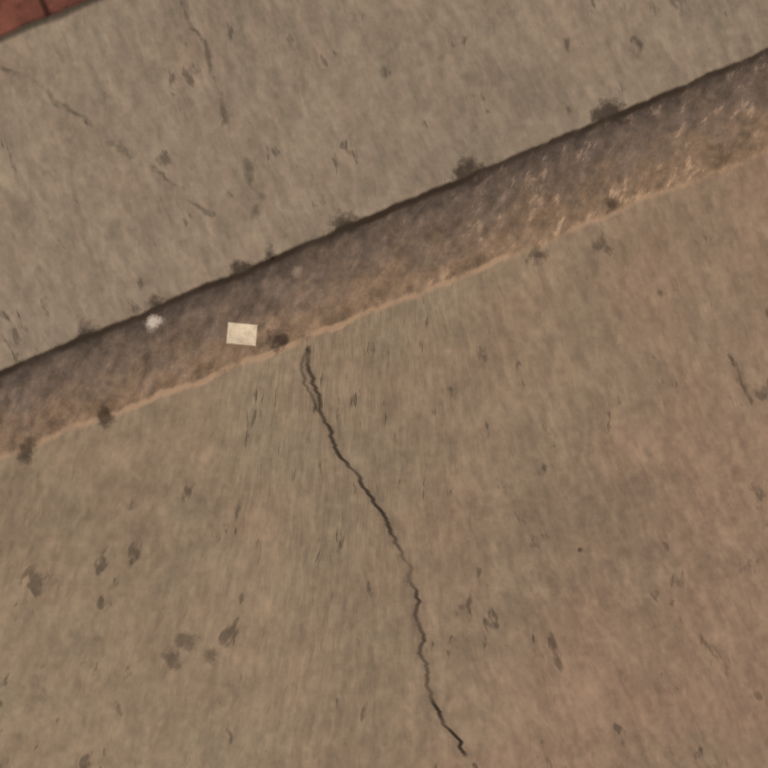
This texture is drawn by a three.js fragment shader. Its source:

```glsl
// Two weathered concrete slabs split by a slanting, dirt-filled gutter, with cracks,
// stains, paper scraps and a brick corner. Edges are curves y(x); surfaces are
// layered value noise, stretched along the brushing direction of each slab.
varying vec2 vUv;

float hash(vec2 p) {
  vec3 q = fract(vec3(p.xyx) * 0.1031);
  q += dot(q, q.yzx + 33.33);
  return fract((q.x + q.y) * q.z);
}

float noise(vec2 p) {
  vec2 i = floor(p), f = fract(p);
  f = f * f * (3.0 - 2.0 * f);
  return mix(mix(hash(i), hash(i + vec2(1, 0)), f.x),
             mix(hash(i + vec2(0, 1)), hash(i + vec2(1, 1)), f.x), f.y);
}

// Layered noise, centred on zero
float fbm(vec2 p) {
  float sum = 0.0, amp = 0.5;
  for (int i = 0; i < 4; i++) {
    sum += amp * (noise(p) - 0.5);
    p = mat2(1.6, 1.2, -1.2, 1.6) * p + 7.3;
    amp *= 0.55;
  }
  return sum;
}

// Layered noise that keeps its stretch direction
float fibres(vec2 p) {
  return 0.5 * noise(p) + 0.35 * noise(p * 1.9 + 5.0) + 0.25 * noise(p * 3.3 + 9.0) - 0.55;
}

vec2 turn(vec2 p, float a) {
  return vec2(cos(a) * p.x + sin(a) * p.y, cos(a) * p.y - sin(a) * p.x);
}

float segment(vec2 p, vec2 a, vec2 b) {
  vec2 d = b - a;
  return length(p - a - d * clamp(dot(p - a, d) / dot(d, d), 0.0, 1.0));
}

float line(float d, float width) {
  return 1.0 - smoothstep(0.0, width, abs(d));
}

// Soft blot with a ragged rim, at x, y with half size w, h
float blot(float x, float y, float w, float h) {
  float r = length((vUv - vec2(x, y)) / vec2(w, h)) + 1.7 * fbm(vUv * 75.0);
  return 1.0 - smoothstep(0.1, 1.2, r);
}

void main() {
  vec2 p = vUv;
  float cloud = fbm(p * 6.0 + 3.0), mottle = fbm(p * 30.0), grit = fbm(p * 120.0);

  // Gutter edges and position across it
  float top = 0.515 + 0.42 * p.x + 0.009 * fbm(vec2(p.x * 38.0, 2));
  float low = 0.404 + 0.38 * p.x + 0.02 * p.x * p.x + 0.013 * fbm(vec2(p.x * 34.0, 9));
  float across = (p.y - low) / (top - low);
  float upper = smoothstep(-0.002, 0.0025, p.y - top);
  float lower = 1.0 - smoothstep(-0.004, 0.003, p.y - low - 0.008 * mottle);

  // Brushed concrete with short fibres
  float lean = mix(mix(-0.3, 0.35, smoothstep(0.25, 0.65, p.x)), 0.36, upper);
  vec2 along = turn(p, lean) + 0.012 * vec2(mottle, cloud);
  vec3 slab = mix(vec3(0.55, 0.467, 0.38), vec3(0.558, 0.457, 0.374), smoothstep(0.2, 0.9, p.x - 0.4 * p.y));
  slab = mix(slab, vec3(0.55, 0.477, 0.4), upper);
  slab *= 1.0 + 0.1 * cloud + 0.13 * mottle + 0.15 * grit + 0.2 * fibres(along * vec2(95, 32));
  slab.r += 0.03 * fbm(p * 12.0 + 20.0);
  slab *= 1.0 - 0.07 * blot(0.8, 0.32, 0.2, 0.13);
  slab *= 1.0 - 0.25 * smoothstep(0.2, 0.36, fbm(along * vec2(48, 24) + 30.0));

  // Gutter dirt, darker and greyer towards the upper edge
  float rubble = fbm(turn(p, 0.4) * vec2(38, 55)), chips = fbm(turn(p, -0.5) * vec2(100, 50));
  vec3 dirt = mix(vec3(0.52, 0.42, 0.333), vec3(0.405, 0.34, 0.292),
                  smoothstep(0.0, 0.8, across + 0.8 * rubble - 0.08 * p.x));
  dirt *= 1.0 + 0.3 * rubble + 0.3 * grit + 0.4 * chips + 0.1 * cloud;
  dirt *= 1.0 - 0.25 * smoothstep(0.75, 1.0, across + 0.4 * rubble);
  dirt += vec3(0.09, 0.075, 0.06) * smoothstep(0.13, 0.32, chips) * smoothstep(0.3, 0.85, p.x + 0.4 * mottle);
  vec3 col = mix(dirt, slab, max(upper, lower));

  // Thin broken lip below the gutter, narrow shadow along the upper edge
  float firm = 0.6 + 0.4 * smoothstep(0.12, 0.18, p.x) * (1.0 - smoothstep(0.62, 0.72, p.x));
  float lip = line(p.y - low - 0.001, 0.0075) * firm * (0.85 + 1.6 * fbm(vec2(p.x * 45.0, 4)) + 0.8 * grit);
  col = mix(col, vec3(0.68, 0.55, 0.435), clamp(lip, 0.0, 0.8));
  float shade = line(p.y - top + 0.003, 0.0085) * (0.68 + 1.1 * fbm(vec2(p.x * 22.0, 1)) + 0.5 * mottle);
  col = mix(col, vec3(0.21, 0.165, 0.13), clamp(shade, 0.0, 0.85));

  // Grimy notches along the upper edge
  for (int i = 0; i < 6; i++) {
    float n = float(i), x = 0.117 + 0.075 * n + 0.0122 * n * n;
    float size = 0.012 + 0.008 * hash(vec2(n, 4));
    col = mix(col, vec3(0.23, 0.19, 0.155), 0.75 * blot(x, 0.518 + 0.42 * x, size * 1.3, size));
  }

  // Pits in and beside the gutter
  float pits = max(blot(0.033, 0.415, 0.012, 0.018), blot(0.362, 0.56, 0.013, 0.017));
  pits = max(pits, max(blot(0.703, 0.668, 0.011, 0.011), blot(0.793, 0.735, 0.013, 0.01)));
  pits = max(pits, max(blot(0.137, 0.457, 0.012, 0.012), blot(0.35, 0.667, 0.008, 0.016)));
  col *= 1.0 - 0.4 * pits;

  // Main crack, thin and uneven, with a short side loop
  float t = 0.551 - p.y;
  float off = p.x - 0.397 - 0.403 * t + 0.016 * sin(17.0 * t) - 0.02 * fbm(vec2(t * 45.0, 6));
  float reach = smoothstep(-0.002, 0.008, t) * smoothstep(0.012, 0.02, p.y);
  float depth = clamp(0.2 + 0.32 * noise(vec2(t * 55.0, 1)) + 0.3 * mottle, 0.08, 0.6);
  col *= 1.0 - reach * (depth * line(off, 0.0052) + 0.06 * line(off, 0.016));
  col *= 1.0 - 0.22 * reach * line(off + 0.011 * sin(t * 33.0), 0.004) * (1.0 - smoothstep(0.08, 0.1, t));

  // Faint broken cracks in the upper slab
  vec2 q = p + 0.03 * vec2(fbm(p * 24.0), fbm(p * 24.0 + 40.0));
  float faint = min(segment(q, vec2(0.24, 1), vec2(0.31, 0.82)), segment(q, vec2(0.31, 0.82), vec2(0.349, 0.675)));
  faint = min(faint, segment(q, vec2(0, 0.915), vec2(0.09, 0.857)));
  faint = min(faint, segment(q, vec2(0.09, 0.857), vec2(0.275, 0.72)));
  faint = min(faint, segment(q, vec2(0.87, 1), vec2(0.915, 0.955)));
  col *= 1.0 - 0.23 * upper * smoothstep(-0.12, 0.2, fbm(p * 40.0 + 11.0)) * line(faint, 0.0065);

  // Stains on the slabs
  float stain = max(blot(0.245, 0.163, 0.016, 0.016), blot(0.225, 0.142, 0.015, 0.015));
  stain = max(stain, blot(0.273, 0.147, 0.01, 0.011));
  col *= 1.0 - 0.25 * stain - 0.4 * line(length(p - vec2(0.755, 0.284)), 0.005);

  // Paper scraps
  vec2 d = abs(turn(p - vec2(0.315, 0.565), -0.09)) - vec2(0.019, 0.0135);
  float sheet = 1.0 - smoothstep(-0.0015, 0.002, max(d.x, d.y));
  col = mix(col, vec3(0.8, 0.71, 0.6) * (1.0 + 0.2 * mottle + 0.3 * grit), sheet);
  col = mix(col, vec3(0.76, 0.69, 0.62), blot(0.198, 0.578, 0.014, 0.012));
  col = mix(col, vec3(0.6, 0.51, 0.44), 0.7 * blot(0.388, 0.648, 0.008, 0.012));

  // Brick corner with its joint
  float edge = p.y - 0.952 - 0.4 * p.x + 0.006 * mottle;
  vec3 brick = vec3(0.45, 0.275, 0.225) * (1.0 + 0.3 * mottle + 0.25 * grit);
  brick *= 1.0 - 0.4 * line(segment(p, vec2(0.054, 1), vec2(0.064, 0.978)), 0.007);
  col = mix(col, brick, smoothstep(-0.003, 0.004, edge));
  col *= 1.0 - 0.42 * line(edge + 0.002, 0.009);

  gl_FragColor = vec4(col, 1);
}
```
